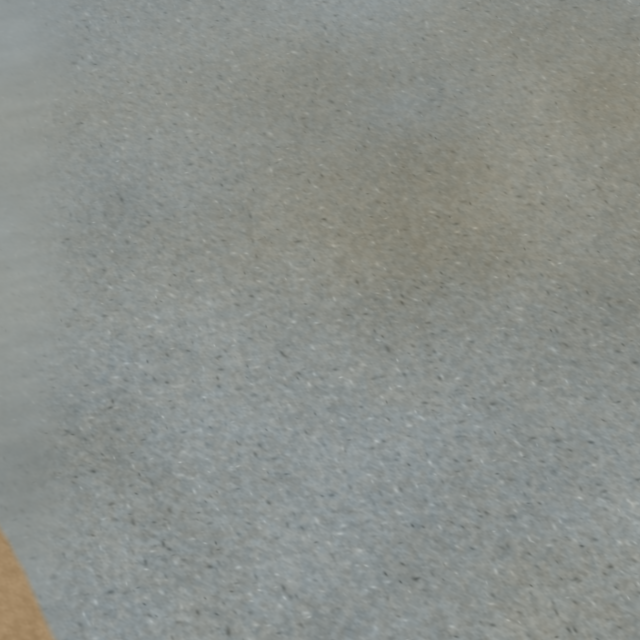
A WebGL 2 fragment shader for this texture:

```glsl
#version 300 es
precision highp float;
// Worn grey floor seen at a slant: cool grey with broad warm stains,
// soft mottled grain that coarsens toward the bottom, scattered dark and
// light flecks, a smooth streaked left margin and a tan corner wedge.

#define COOL vec3(0.553, 0.582, 0.584)
#define WARM vec3(0.532, 0.527, 0.478)
#define TAN vec3(0.630, 0.530, 0.400)
#define GRAIN_SCALE 125.0
#define GRAIN_CONTRAST 0.115
#define FLECK_SCALE 62.0
#define FLECK_CONTRAST 0.13
#define FLECK_SHARE 0.45
#define GRAIN_TILT -0.5
#define STREAK_CONTRAST 0.028

uniform vec2 u_resolution;
out vec4 fragColor;

float hash(vec2 p) {
  vec3 q = fract(p.xyx * vec3(0.1031, 0.1030, 0.0973));
  q += dot(q, q.yzx + 33.33);
  return fract((q.x + q.y) * q.z);
}

float noise(vec2 p) {
  vec2 i = floor(p), f = fract(p);
  f = f * f * (3.0 - 2.0 * f);
  float low = mix(hash(i), hash(i + vec2(1, 0)), f.x);
  float high = mix(hash(i + vec2(0, 1)), hash(i + vec2(1, 1)), f.x);
  return mix(low, high, f.y);
}

float fbm(vec2 p) {
  float sum = 0.0, weight = 0.5;
  for (int i = 0; i < 4; i++) {
    sum += weight * noise(p);
    p = p * 2.03 + 17.7;
    weight *= 0.5;
  }
  return sum;
}

vec2 rotate(vec2 p, float angle) {
  float c = cos(angle), s = sin(angle);
  return vec2(c * p.x + s * p.y, c * p.y - s * p.x);
}

// Soft tilted ellipse, 1 at its centre
float blob(vec2 p, vec2 centre, vec2 radius, float angle) {
  vec2 d = rotate(p - centre, angle) / radius;
  return exp(-dot(d, d));
}

// Sparse soft flecks: negative is dark, positive is light
float flecks(vec2 p) {
  vec2 cell = floor(p);
  float sum = 0.0;
  for (int y = -1; y <= 1; y++) {
    for (int x = -1; x <= 1; x++) {
      vec2 id = cell + vec2(x, y) + 200.0;
      vec2 centre = id - 200.0 + vec2(hash(id), hash(id + 41.3));
      float pick = hash(id + 87.1);
      float size = mix(0.12, 0.24, hash(id + 13.9));
      float angle = GRAIN_TILT + 1.6 * (hash(id + 63.7) - 0.5);
      float tone = (hash(id + 29.5) < 0.55 ? -1.0 : 0.9) * mix(0.3, 1.0, pow(hash(id + 5.3), 2.0));
      sum += step(pick, FLECK_SHARE) * tone * blob(p, centre, size * vec2(1.7, 0.9), angle);
    }
  }
  return sum;
}

void main() {
  vec2 uv = gl_FragCoord.xy / u_resolution;
  vec2 ground = vec2(uv.x - 0.4, uv.y) * (1.0 + 0.3 * uv.y) + 1.0;

  // Broad stains and pale patches
  float cloud = fbm(uv * vec2(3.5, 5.0) + 4.0) - 0.47;
  float warmth = 0.12 + 0.22 * smoothstep(0.2, 0.9, uv.x) + 0.9 * cloud;
  warmth += 0.75 * blob(uv, vec2(0.76, 0.68), vec2(0.36, 0.17), -0.15);
  warmth += 0.70 * blob(uv, vec2(0.95, 0.88), vec2(0.25, 0.11), -0.3);
  warmth += 0.35 * blob(uv, vec2(0.30, 0.87), vec2(0.22, 0.10), 0.1);
  warmth -= 0.45 * blob(uv, vec2(0.67, 0.83), vec2(0.14, 0.06), 0.1);
  warmth -= 0.15 * blob(uv, vec2(0.88, 0.63), vec2(0.08, 0.04), -0.2);
  vec3 colour = mix(COOL, WARM, clamp(warmth, 0.0, 1.0));
  colour += 0.08 * (fbm(uv * 6.0 + 31.0) - 0.47);
  colour -= 0.03 * blob(uv, vec2(0.05, 0.27), vec2(0.12, 0.09), 0.2);
  colour += vec3(0.012, 0.010, 0.004) * blob(uv, vec2(0.0, 0.6), vec2(0.12, 0.3), 0.0);

  // Grain, flecks and faint tints, softer toward the top and left margin
  float margin = 1.0 - smoothstep(0.03, 0.16, uv.x + 0.03 * (noise(uv * 9.0) - 0.5));
  float strength = mix(1.0, 0.62, smoothstep(0.1, 1.0, uv.y)) * mix(1.0, 0.25, margin);
  vec2 slanted = rotate(ground, GRAIN_TILT) * vec2(0.75, 1.15);
  float grain = 0.6 * noise(slanted * GRAIN_SCALE) + 0.4 * noise(slanted * GRAIN_SCALE * 1.9 + 9.0) - 0.5;
  float tint = noise(ground * GRAIN_SCALE * 0.6 + 50.0) - 0.5;
  float detail = GRAIN_CONTRAST * grain + FLECK_CONTRAST * flecks(ground * FLECK_SCALE);
  colour += strength * (detail + 0.018 * tint * vec3(1.0, 0.0, -1.0));

  // Nearly level streaks along the left margin
  vec2 along = rotate(uv, 0.2) * vec2(14.0, 85.0);
  colour += margin * STREAK_CONTRAST * (noise(along + 20.0) - 0.5);

  // Tan wedge with a soft, slightly wavering edge
  float edge = 0.088 - 0.49 * uv.y + 0.008 * (noise(uv * 28.0) - 0.5) - uv.x;
  vec3 wedge = TAN + 0.07 * grain + 0.05 * (fbm(uv * 40.0) - 0.47);
  colour = mix(colour, wedge, smoothstep(-0.009, 0.009, edge));

  fragColor = vec4(clamp(colour, 0.0, 1.0), 1.0);
}
```
